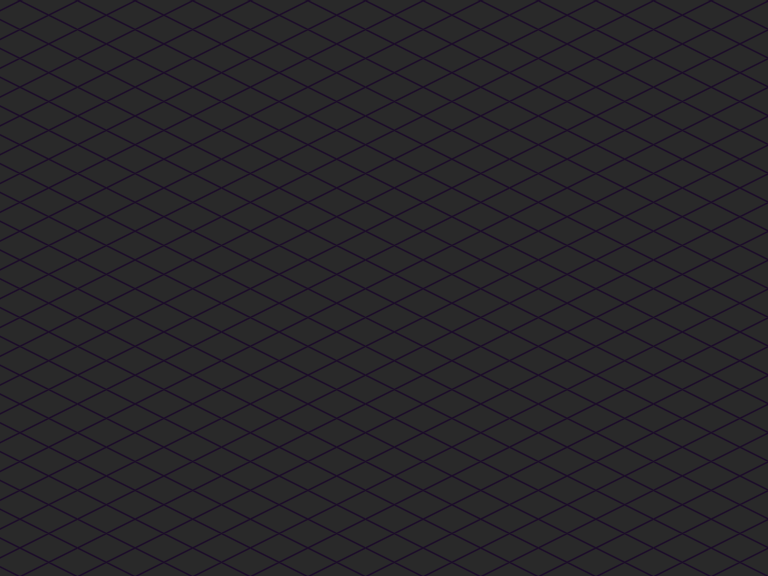
This pattern is drawn by a Shadertoy shader. Its source:

```glsl
// A dark grey field crossed by two families of thin purple lines that
// form flat diamonds, twice as wide as tall. Each family is a skewed
// coordinate repeated with fract, shaded by distance to the nearest line.

#define ROWS 20.0                    // diamonds over the canvas height
#define DIAMOND_ASPECT 2.0           // diamond width / height
#define LINE_HALF_WIDTH 0.0026       // soft half width, in canvas heights
#define GRID_ORIGIN vec2(0.0346, -0.0013)
#define FIELD_COLOR vec3(0.16, 0.16, 0.16)
#define LINE_COLOR vec3(0.107, 0.044, 0.16)

// Distances to the nearest rising and falling line, in canvas heights.
vec2 diagonalDistances(vec2 p) {
    vec2 cell = p * ROWS * vec2(1.0 / DIAMOND_ASPECT, 1.0);
    vec2 diagonals = vec2(cell.x - cell.y, cell.x + cell.y);
    vec2 offset = abs(fract(diagonals + 0.5) - 0.5);
    float slopeLength = ROWS * length(vec2(1.0 / DIAMOND_ASPECT, 1.0));
    return offset / slopeLength;
}

void mainImage(out vec4 fragColor, in vec2 fragCoord) {
    vec2 p = fragCoord / iResolution.y - GRID_ORIGIN;

    // Soft lines, never thinner than the pixel footprint.
    vec2 dist = diagonalDistances(p);
    float halfWidth = max(LINE_HALF_WIDTH, 0.9 / iResolution.y);
    float line = 1.0 - smoothstep(0.0, halfWidth, min(dist.x, dist.y));

    fragColor = vec4(mix(FIELD_COLOR, LINE_COLOR, line), 1.0);
}
```
